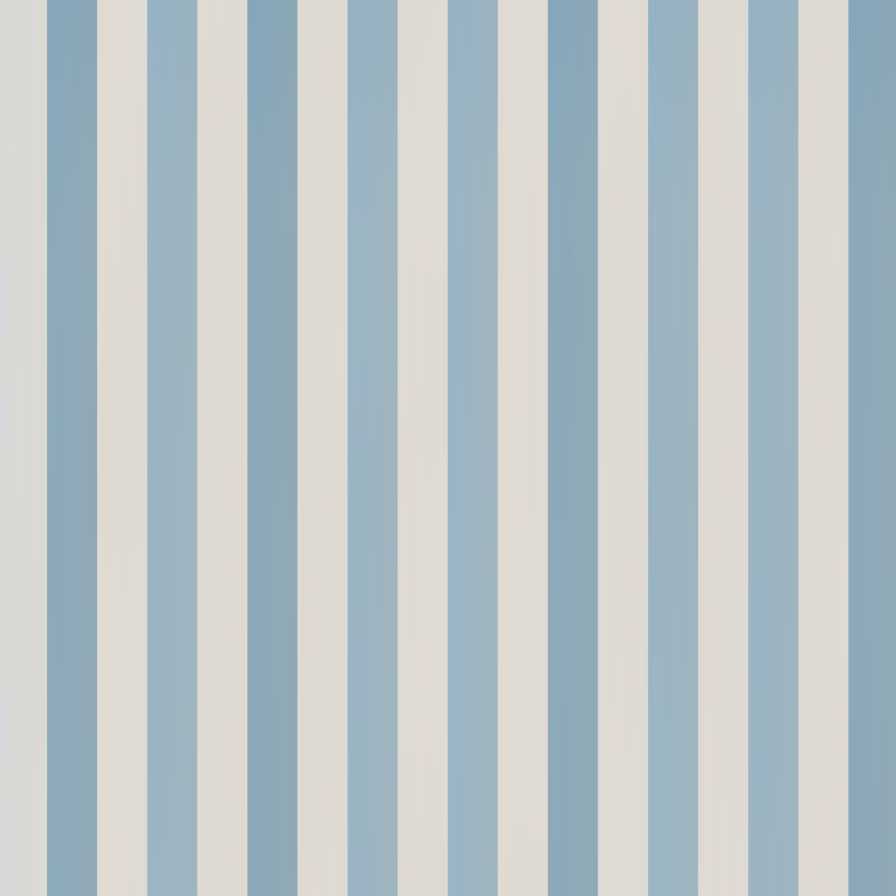
A Shadertoy shader for this pattern:

```glsl
const float PERIOD = 0.1118;       // one blue and one cream stripe
const float FIRST_EDGE = 0.0525;   // left side of the first blue stripe
const float BLUE_SHARE = 0.5;

const vec3 CREAM = vec3(0.875, 0.855, 0.822);
const vec3 COOL_CREAM = vec3(0.850, 0.847, 0.835);
const vec3 PALE_BLUE = vec3(0.618, 0.708, 0.758);
const vec3 DEEP_BLUE = vec3(0.560, 0.664, 0.720);
const vec3 EDGE_GLOW = vec3(0.80, 0.85, 0.92);

// Soft, slow variation in -1..1
float layeredSines(vec2 p) {
    float sum = sin(p.x * 1.3 + 1.7 * sin(p.y * 0.7));
    sum += 0.6 * sin(p.y * 2.1 + 1.3 * sin(p.x * 1.9 + 0.8));
    sum += 0.4 * sin(p.x * 4.3 - p.y * 3.1);
    return sum * 0.5;
}

// Coverage of the band |d| < halfWidth
float band(float d, float halfWidth, float blur) {
    return 1.0 - smoothstep(-blur, blur, abs(d) - halfWidth);
}

// Every third stripe, and the very first, is dyed deeper
float isDeep(float index) {
    float third = 1.0 - step(0.5, abs(mod(index, 3.0) - 2.0));
    return max(third, 1.0 - step(0.5, abs(index)));
}

vec3 blueDye(float index, float across, float height) {
    vec3 dye = mix(PALE_BLUE, DEEP_BLUE, isDeep(index));
    // Bluer on the left, greyer on the right
    dye += mix(vec3(-0.014, 0.0, 0.014), vec3(0.008, 0.0, -0.010), across);
    // Slightly richer towards the top
    dye -= vec3(0.022, 0.010, 0.0) * smoothstep(0.75, 1.0, height);
    return dye;
}

vec3 creamCloth(float x, float height) {
    float cool = 1.0 - smoothstep(0.025, 0.075, x);
    float margin = 1.0 - smoothstep(0.0, 0.014, x);
    float mottle = 0.5 + 0.5 * layeredSines(vec2(x * 20.0, height * 18.0));
    vec3 cloth = mix(CREAM, COOL_CREAM, cool);
    return cloth + vec3(-0.015, -0.008, 0.018) * margin * mottle;
}

void mainImage(out vec4 fragColor, in vec2 fragCoord) {
    vec2 uv = fragCoord / iResolution.xy;
    float pixel = 1.0 / iResolution.x;

    // Stripe cell and position inside it
    float cell = (uv.x - FIRST_EDGE) / PERIOD;
    float index = floor(cell);
    float local = fract(cell);
    float across = clamp(local / BLUE_SHARE, 0.0, 1.0);

    // Blue over cream, with antialiased sides
    float fromCenter = (local - 0.5 * BLUE_SHARE) * PERIOD;
    float halfWidth = 0.5 * BLUE_SHARE * PERIOD;
    float blue = band(fromCenter, halfWidth, 0.75 * pixel);
    // The half pixel left of an edge belongs to the next stripe
    float nextFrom = fromCenter - PERIOD;
    float nextBlue = band(nextFrom, halfWidth, 0.75 * pixel);
    vec3 color = creamCloth(uv.x, uv.y);
    color = mix(color, blueDye(index, across, uv.y), blue);
    color = mix(color, blueDye(index + 1.0, 0.0, uv.y), nextBlue);

    // Thin pale halo on right edges, strongest on the sixth stripe
    float sixth = 1.0 - step(0.5, abs(index - 5.0));
    float halo = band(fromCenter - halfWidth - 0.0008, 0.0008, 0.0014);
    color = mix(color, EDGE_GLOW, halo * mix(0.15, 0.7, sixth));

    // Faint vertical weave and broad fading
    float weave = layeredSines(vec2(uv.x * 260.0, uv.y * 3.0 + index));
    float fading = layeredSines(vec2(uv.x * 9.0, uv.y * 4.0));
    color += 0.0025 * weave + 0.004 * fading;

    fragColor = vec4(clamp(color, 0.0, 1.0), 1.0);
}
```
